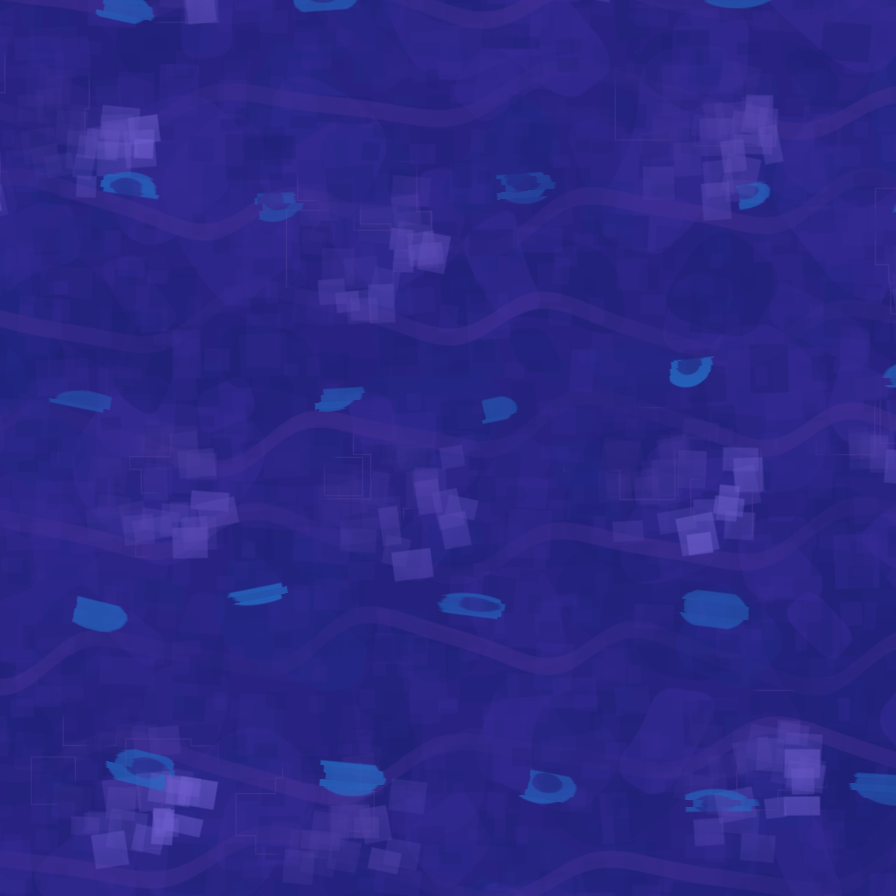
A Shadertoy shader for this texture:

```glsl
// Indigo collage: layers of translucent blocks over a dark ground, crossed by
// faint violet waves, with clusters of lilac squares and small blue lenses.
// Everything is scattered on jittered grids and blended back to front.

float hash(vec2 p) {
    return fract(sin(dot(p, vec2(127.1, 311.7))) * 43758.545);
}

vec2 hash2(vec2 p) {
    return vec2(hash(p), hash(p + 57.3));
}

vec2 rotate(vec2 p, float angle) {
    float c = cos(angle), s = sin(angle);
    return vec2(c * p.x + s * p.y, c * p.y - s * p.x);
}

float box(vec2 p, vec2 halfSize) {
    vec2 d = abs(p) - halfSize;
    return length(max(d, 0.0)) + min(max(d.x, d.y), 0.0);
}

float cover(float d) {
    return 1.0 - smoothstep(-0.0013, 0.0013, d);
}

// One layer of blocks: n per canvas side, size and corner in cell units
vec3 blocks(vec3 col, vec2 uv, float n, float seed, float size, float corner, float turn, float alpha) {
    vec2 home = floor(uv * n);
    for (int j = -1; j <= 1; j++)
    for (int i = -1; i <= 1; i++) {
        vec2 id = home + vec2(i, j);
        vec2 key = id + seed;
        vec2 q = uv - (id + hash2(key)) / n;
        q = rotate(q, turn * (hash(key + 3.1) - 0.5));
        vec2 halfSize = size * (0.45 + 0.75 * hash2(key + 8.7)) / n;
        float r = corner * min(halfSize.x, halfSize.y);
        float pick = hash(key + 5.9);
        vec3 violet = vec3(0.205, 0.165, 0.585);
        vec3 navy = vec3(0.115, 0.125, 0.465);
        vec3 blue = vec3(0.135, 0.155, 0.53);
        vec3 tint = pick < 0.44 ? violet : pick < 0.82 ? navy : blue;
        float a = alpha * (0.35 + 0.65 * hash(key + 9.4));
        col = mix(col, tint, a * cover(box(q, halfSize - r) - r));
    }
    return col;
}

// Wavy horizontal ribbons
vec3 ribbons(vec3 col, vec2 uv) {
    for (float k = 0.0; k < 9.0; k++) {
        float a = uv.x * (16.0 + 5.0 * hash(vec2(k, 2.0))) + 6.28 * hash(vec2(k, 4.0));
        float y = 0.03 + 0.122 * k + 0.026 * sin(a + 0.5 * sin(a)) + 0.015 * sin(uv.x * 7.0 + k * 2.3);
        float fade = 0.27 + 0.17 * sin(uv.x * 11.0 + k * 4.1);
        col = mix(col, vec3(0.275, 0.19, 0.58), fade * cover(abs(uv.y - y) - 0.0095));
    }
    return col;
}

// Lens-shaped blue chips, some hollow, cut into slivers
vec3 lenses(vec3 col, vec2 uv) {
    vec2 n = vec2(4.3, 4.4);
    vec2 home = floor(uv * n);
    for (int j = -1; j <= 1; j++)
    for (int i = -1; i <= 1; i++) {
        vec2 id = home + vec2(i, j);
        vec2 q = uv - (id + 0.5 + (hash2(id + 21.0) - 0.5) * vec2(0.45, 0.3)) / n;
        q = rotate(q, 0.5 * (hash(id + 4.0) - 0.5));
        float sliver = hash(vec2(floor(q.y * 130.0), id.x + 7.0 * id.y));
        q.x += 0.012 * (sliver - 0.5);
        vec2 r = vec2(0.024 + 0.02 * hash(id + 6.0), 0.014 + 0.01 * hash(id + 7.0));
        float d = (length(q / r) - 1.0) * r.y;
        // Trim one side so the lens looks partly covered
        vec2 shift = (hash2(id + 31.0) - 0.5) * r * 1.3;
        d = max(d, box(q - shift, r * vec2(0.95, 0.85)));
        float hollow = step(0.6, hash(id + 12.0)) * cover((length((q - vec2(0.0, 0.003)) / r) - 0.52) * r.y);
        float a = step(0.12, hash(id + 15.0)) * (0.4 + 0.5 * hash(id + 17.0));
        a *= (1.0 - 0.65 * hollow) * (0.75 + 0.25 * sliver);
        col = mix(col, vec3(0.14, 0.41, 0.76), a * cover(d));
    }
    return col;
}

// Heaps of lilac squares, each with a faint stepped outline beside it
vec3 clusters(vec3 col, vec2 uv) {
    float n = 3.2;
    vec2 home = floor(uv * n);
    for (int j = -1; j <= 1; j++)
    for (int i = -1; i <= 1; i++) {
        vec2 id = home + vec2(i, j);
        vec2 p = uv - (id + 0.5 + 0.55 * (hash2(id + 41.0) - 0.5)) / n;
        if (length(p) > 0.18) continue;
        float strength = 0.45 + 0.55 * hash(id + 44.0);
        float outline = 1.0;
        for (float k = 0.0; k < 26.0; k++) {
            vec2 key = id * 7.3 + k * 1.71;
            float angle = 6.283 * hash(key);
            vec2 spot = 0.078 * sqrt(hash(key + 2.0)) * vec2(cos(angle), sin(angle));
            vec2 halfSize = 0.009 + 0.012 * hash2(key + 5.0);
            vec2 q = rotate(p - spot, 0.45 * (hash(key + 9.0) - 0.5));
            // Squares towards the lower right are brighter
            float glow = smoothstep(-0.07, 0.07, spot.x - spot.y);
            vec3 lilac = mix(vec3(0.26, 0.20, 0.59), vec3(0.44, 0.38, 0.82), glow * strength);
            float a = (0.2 + 0.5 * hash(key + 11.0)) * (0.35 + 0.65 * glow);
            a *= 0.85 + 6.0 * q.y;
            col = mix(col, lilac, a * cover(box(q, halfSize) - 0.001));
            if (k < 5.0) outline = min(outline, box(p - spot + vec2(0.02, -0.02), halfSize * 2.2));
        }
        float gaps = smoothstep(-0.2, 0.4, sin(p.x * 45.0 + id.y * 3.0) + sin(p.y * 38.0 + id.x));
        col = mix(col, vec3(0.36, 0.27, 0.62), 0.45 * gaps * cover(abs(outline) - 0.0004));
    }
    return col;
}

void mainImage(out vec4 fragColor, in vec2 fragCoord) {
    vec2 uv = fragCoord / iResolution.y;
    vec2 bent = uv + 0.016 * sin(uv.yx * vec2(19.0, 23.0) + vec2(1.0, 4.0));
    vec3 col = vec3(0.155, 0.138, 0.51);
    col = blocks(col, bent, 5.0, 11.0, 0.5, 0.8, 3.0, 0.75);
    col = blocks(col, bent, 9.0, 37.0, 0.45, 0.6, 2.0, 0.6);
    col = blocks(col, uv, 17.0, 73.0, 0.45, 0.1, 0.2, 0.45);
    col = blocks(col, uv, 30.0, 95.0, 0.4, 0.1, 0.2, 0.35);
    col = ribbons(col, uv);
    col = clusters(col, uv);
    col = lenses(col, uv);
    fragColor = vec4(col, 1.0);
}
```
